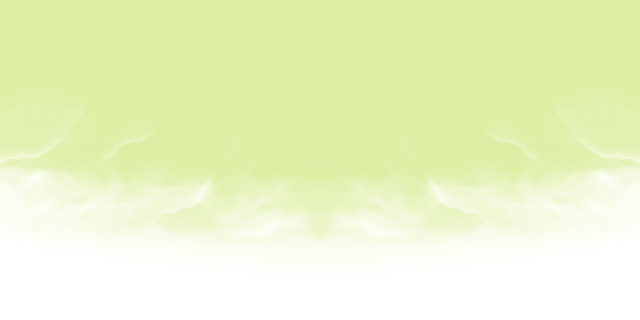
A WebGL 1 fragment shader for this background:

```glsl
precision highp float;

uniform vec2 u_resolution;

#define SKY_GREEN vec3(0.867, 0.937, 0.645)
#define CLOUD_WHITE vec3(1.0, 1.0, 0.995)
#define HAZE_TOP 0.49
#define HAZE_BOTTOM 0.115
#define SIDE_LIFT 0.11
#define WARP 0.11
#define NOISE_SCALE 8.0
#define RIM_SOFTNESS 0.004
#define RELIEF 0.55

float hash(vec2 cell) {
  vec3 h = fract(cell.xyx * vec3(0.1031, 0.1030, 0.0973));
  h += dot(h, h.yzx + 33.33);
  return fract((h.x + h.y) * h.z);
}

float valueNoise(vec2 p) {
  vec2 cell = floor(p);
  vec2 f = fract(p);
  f = f * f * (3.0 - 2.0 * f);
  float low = mix(hash(cell), hash(cell + vec2(1.0, 0.0)), f.x);
  float high = mix(hash(cell + vec2(0.0, 1.0)), hash(cell + 1.0), f.x);
  return mix(low, high, f.y);
}

float fbm(vec2 p) {
  float sum = 0.0;
  float weight = 0.5;
  for (int i = 0; i < 5; i++) {
    sum += weight * valueNoise(p);
    p = mat2(1.6, 1.2, -1.2, 1.6) * p + 7.3;
    weight *= 0.5;
  }
  return sum;
}

// Elliptical mass, 1 at its heart and 0 outside its radii
float puff(vec2 p, vec2 center, vec2 radii) {
  return 1.0 - smoothstep(0.35, 1.08, length((p - center) / radii));
}

// Lit edge from a to b: crisp on one side, fading into the cloud on the other
float rim(vec2 p, vec2 a, vec2 b, float spread) {
  float span = length(b - a);
  vec2 dir = (b - a) / span;
  float along = dot(p - a, dir) / span;
  float side = dot(p - a, vec2(-dir.y, dir.x));
  float ends = smoothstep(-0.15, 0.25, along) * (1.0 - smoothstep(0.75, 1.15, along));
  return ends * smoothstep(-RIM_SOFTNESS, RIM_SOFTNESS, side) * exp(-max(side, 0.0) / spread);
}

// Lays a translucent white layer over the existing whiteness
float layer(float white, float amount) {
  return 1.0 - (1.0 - white) * (1.0 - amount);
}

void main() {
  // Mirrored coordinates: x runs from the centre line to either side
  vec2 uv = gl_FragCoord.xy / u_resolution;
  vec2 p = vec2(abs(uv.x - 0.5) * 2.0, uv.y);

  // Turbulent displacement, density and light from the upper outer side
  vec2 noisePos = p * vec2(0.9, 1.25) * NOISE_SCALE;
  vec2 turbulence = vec2(fbm(noisePos + 3.1), fbm(noisePos + 19.7)) - 0.48;
  vec2 q = p + WARP * turbulence;
  vec2 detailPos = q * vec2(1.3, 2.0) * NOISE_SCALE + 41.0;
  float billow = fbm(detailPos);
  float density = clamp(0.75 + 1.5 * (billow - 0.45), 0.25, 1.0);
  float relief = billow - fbm(detailPos + vec2(0.22, 0.30));

  // Haze thickening downwards, higher at the sides
  float hazeHeight = p.y - SIDE_LIFT * p.x * p.x + 0.4 * WARP * turbulence.y;
  float white = 1.0 - smoothstep(HAZE_BOTTOM, HAZE_TOP, hazeHeight);

  // Cloud masses from the sides to the centre
  white = layer(white, 0.78 * density * puff(q, vec2(1.02, 0.40), vec2(0.34, 0.10)));
  white = layer(white, 0.42 * density * puff(q, vec2(0.69, 0.37), vec2(0.24, 0.095)));
  white = layer(white, 0.48 * density * puff(q, vec2(0.46, 0.39), vec2(0.14, 0.07)));
  white = layer(white, 0.33 * density * puff(q, vec2(0.23, 0.38), vec2(0.15, 0.075)));
  white = layer(white, 0.58 * density * puff(q, vec2(0.17, 0.285), vec2(0.15, 0.05)));
  white = layer(white, 0.14 * density * puff(q, vec2(0.88, 0.60), vec2(0.24, 0.13)));

  // Green gaps beneath the clouds and at the centre
  white *= 1.0 - 0.32 * puff(q, vec2(0.39, 0.30), vec2(0.13, 0.05));
  white *= 1.0 - 0.32 * puff(p, vec2(0.0, 0.29), vec2(0.06, 0.045));

  // Bright slanted rims
  white = layer(white, 0.60 * rim(q, vec2(0.35, 0.42), vec2(0.50, 0.28), 0.028));
  white = layer(white, 0.45 * rim(q, vec2(0.04, 0.32), vec2(0.10, 0.26), 0.03));
  white = layer(white, 0.65 * rim(q, vec2(0.80, 0.56), vec2(1.06, 0.485), 0.014));
  white = layer(white, 0.22 * rim(q, vec2(0.71, 0.67), vec2(0.83, 0.55), 0.03));
  white = layer(white, 0.36 * rim(q, vec2(0.50, 0.58), vec2(0.66, 0.475), 0.022));
  white = layer(white, 0.12 * rim(q, vec2(0.24, 0.57), vec2(0.28, 0.50), 0.02));

  // Fine shaded billows, strongest where cloud and sky mix
  float band = smoothstep(0.16, 0.30, p.y) * (1.0 - smoothstep(0.40, 0.54, p.y - 0.05 * p.x));
  white += RELIEF * band * relief * (1.0 - 0.5 * white);

  gl_FragColor = vec4(mix(SKY_GREEN, CLOUD_WHITE, clamp(white, 0.0, 1.0)), 1.0);
}
```
